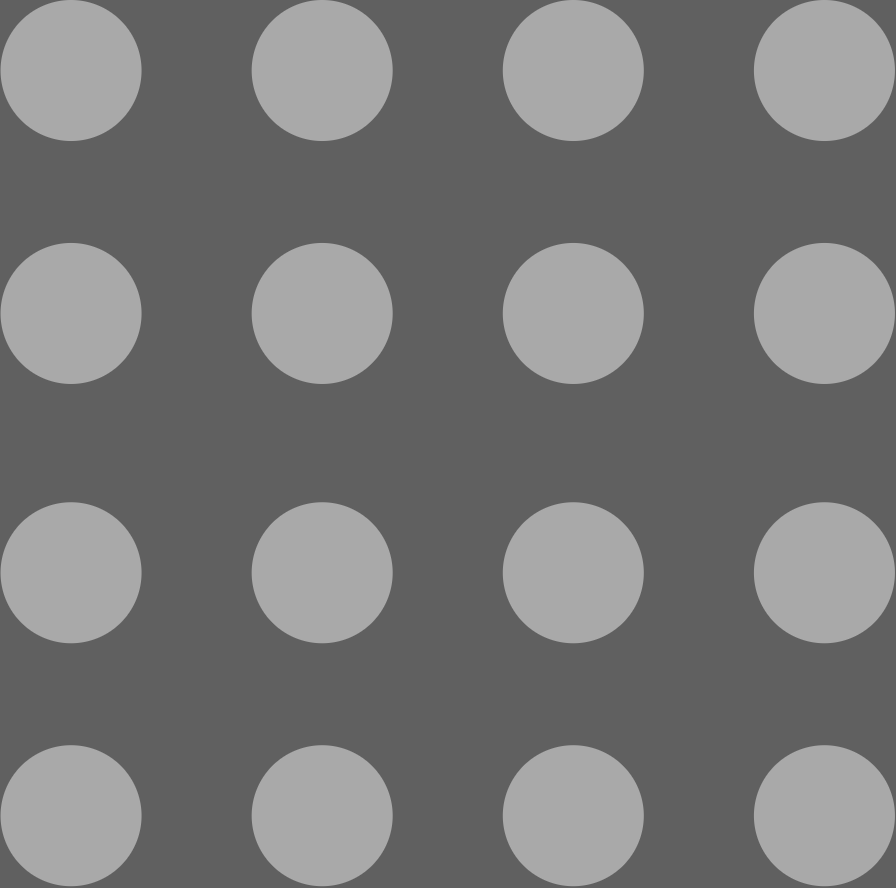
Write a Shadertoy shader that draws this pattern.

```glsl
#define GROUND vec3(0.377)
#define DOT vec3(0.663)
#define RADIUS 0.0794
#define PITCH vec2(0.2828, 0.2736)
#define MIDDLE_GAP 0.0184
#define GRID_CENTER vec2(-0.0003, 0.001)
#define HALF_COUNT 2.0

// Signed distance to the nearest dot of a centred square grid
float dotGrid(vec2 p) {
    // Close the wider gap between the two middle rows
    p.y -= sign(p.y) * 0.5 * MIDDLE_GAP;
    vec2 cell = clamp(floor(p / PITCH), -HALF_COUNT, HALF_COUNT - 1.0);
    return length(p - (cell + 0.5) * PITCH) - RADIUS;
}

void mainImage(out vec4 fragColor, in vec2 fragCoord) {
    // Centred coordinates, one unit per canvas height
    vec2 p = (fragCoord - 0.5 * iResolution.xy) / iResolution.y;
    float dist = dotGrid(p - GRID_CENTER);

    // One pixel of edge smoothing
    float coverage = clamp(0.5 - dist * iResolution.y, 0.0, 1.0);
    fragColor = vec4(mix(GROUND, DOT, coverage), 1.0);
}
```
